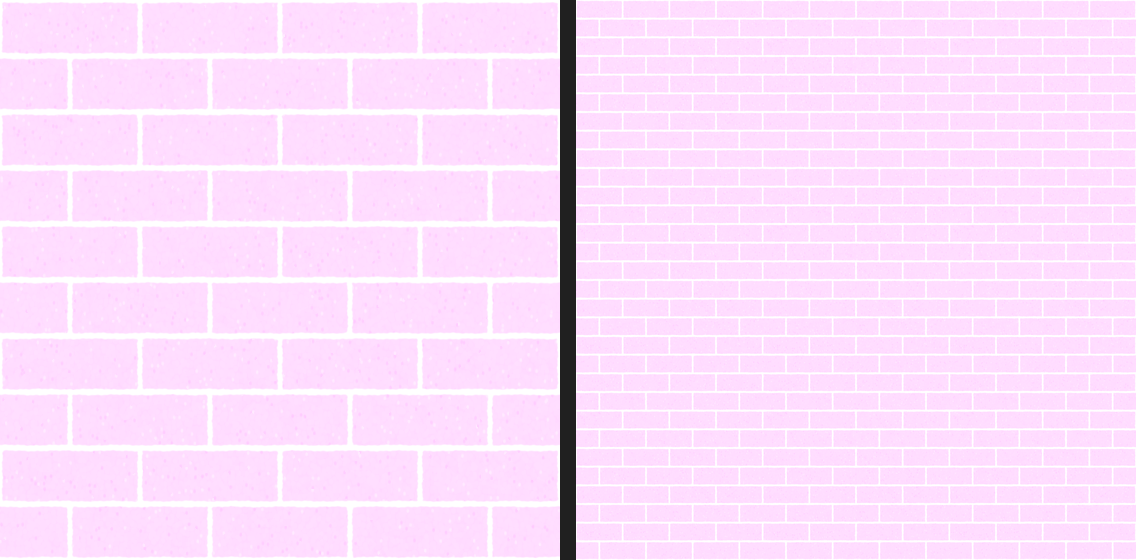
Left, the tile; right, the same tile 3 across and 3 down.
Reproduce this pattern procedurally as a WebGL 1 fragment shader.

```glsl
precision highp float;
// Pale pink running-bond brick wall with white mortar, wavy edges and fine pitted grain.

uniform vec2 u_resolution;

const float TAU = 6.2831853;

vec2 hash2(vec2 p) {
    vec3 q = fract(p.xyx * vec3(0.1031, 0.1030, 0.0973));
    q += dot(q, q.yzx + 33.33);
    return fract((q.xx + q.yz) * q.zy);
}

// Wrapping cellular noise: distance to the nearest point, and that point's random id.
vec2 cellular(vec2 uv, vec2 cells) {
    vec2 p = uv * cells;
    vec2 base = floor(p);
    vec2 nearest = vec2(9.0, 0.0);
    for (int j = -1; j <= 1; j++) {
        for (int i = -1; i <= 1; i++) {
            vec2 cell = base + vec2(float(i), float(j));
            vec2 wrapped = mod(cell, cells);
            float d = length(cell + hash2(wrapped + 7.0) - p);
            if (d < nearest.x) nearest = vec2(d, hash2(wrapped + 191.0).x);
        }
    }
    return nearest;
}

// Small wobble of the outline, with a different phase for each brick.
vec2 edgeWobble(vec2 uv, vec2 phase) {
    vec2 t = uv.yx * TAU;
    return 0.0006 * sin(t * vec2(23.0, 11.0) + phase * TAU)
         + 0.0004 * sin(t * vec2(61.0, 37.0) + phase.yx * 19.0)
         + 0.0003 * sin(t * vec2(127.0, 89.0) + phase * 31.0);
}

float roundedBox(vec2 p, vec2 halfSize, float radius) {
    vec2 q = abs(p) - halfSize + radius;
    return length(max(q, 0.0)) + min(max(q.x, q.y), 0.0) - radius;
}

// Green level of the brick face: soft mottling with sparse dark pits and light chips.
float brickGrain(vec2 uv) {
    vec2 patches = cellular(uv, vec2(44.0, 36.0));
    vec2 grain = cellular(uv, vec2(150.0, 120.0));
    vec2 pits = cellular(uv, vec2(120.0, 84.0));
    float level = 0.868 - 0.014 * smoothstep(0.45, 0.85, grain.x);
    level += 0.010 * (grain.y - 0.5) - 0.008 * smoothstep(0.6, 1.0, patches.y);
    float spot = 1.0 - smoothstep(0.1, 0.45, pits.x);
    level -= 0.055 * spot * step(0.91, pits.y);
    level += 0.050 * spot * step(pits.y, 0.08);
    return level;
}

void main() {
    vec2 uv = gl_FragCoord.xy / u_resolution;
    float pixel = 1.0 / min(u_resolution.x, u_resolution.y);

    // Four bricks across and ten courses, every other course shifted by half a brick.
    vec2 grid = uv * vec2(4.0, 10.0);
    grid.x += 0.5 * (1.0 - mod(floor(grid.y), 2.0));
    vec2 brickId = mod(floor(grid), vec2(4.0, 10.0));
    vec2 local = (fract(grid) - 0.5) / vec2(4.0, 10.0);

    // Brick outline
    local += edgeWobble(uv, hash2(brickId + 3.0));
    float d = roundedBox(local, vec2(0.1206, 0.0448), 0.003);
    float face = 1.0 - smoothstep(-pixel, pixel, d);

    // Pink face over white mortar
    vec3 brick = vec3(1.0, brickGrain(uv), 1.0);
    gl_FragColor = vec4(mix(vec3(1.0), brick, face), 1.0);
}
```
